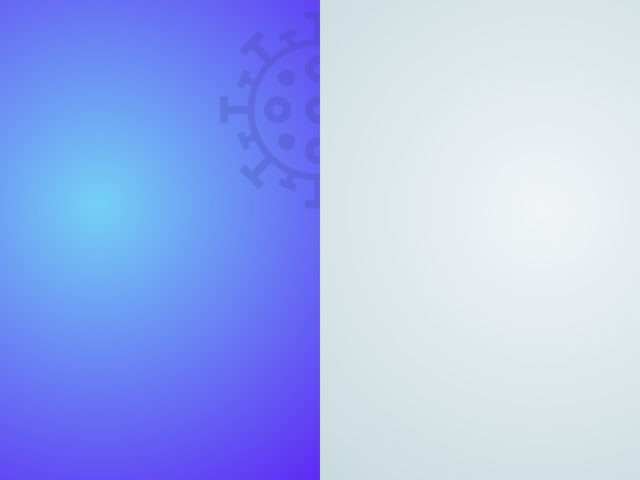
Write a Shadertoy shader that draws this background.

```glsl
float box(vec2 p, vec2 halfSize) {
    vec2 d = abs(p) - halfSize;
    return length(max(d, 0.0)) + min(max(d.x, d.y), 0.0);
}

// Rotate p into the nearest of count equal sectors, centred on the x axis
vec2 foldAngle(vec2 p, float count, out float index) {
    float sector = 6.2831853 / count;
    float angle = atan(p.y, p.x);
    index = floor(angle / sector + 0.5);
    angle -= index * sector;
    return length(p) * vec2(cos(angle), sin(angle));
}

float donut(vec2 p) {
    return abs(length(p) - 0.137) - 0.063;
}

// Spiked round emblem with a body radius of one
float emblem(vec2 p) {
    float index;
    float d = abs(length(p) - 1.0) - 0.05;

    // Alternating long and short T-shaped spikes
    vec2 q = foldAngle(p, 16.0, index);
    float isShort = mod(index, 2.0);
    float reach = mix(1.4, 1.2, isShort);
    float thickness = mix(0.06, 0.052, isShort);
    d = min(d, box(q - vec2(0.5 + 0.5 * reach, 0.0), vec2(0.5 * reach - 0.5, thickness)));
    d = min(d, box(q - vec2(reach, 0.0), vec2(thickness, mix(0.2, 0.13, isShort))));

    // Central donut, surrounded by alternating donuts and dots
    d = min(d, donut(p));
    q = foldAngle(p, 8.0, index);
    float spot = mod(index, 2.0) < 0.5
        ? donut(q - vec2(0.605, 0.0))
        : length(q - vec2(0.67, 0.0)) - 0.125;
    return min(d, spot);
}

void mainImage(out vec4 fragColor, in vec2 fragCoord) {
    // Height spans 0 to 1, with x = 0 on the dividing line
    vec2 p = vec2(fragCoord.x - 0.5 * iResolution.x, fragCoord.y) / iResolution.y;
    float pixel = 1.0 / iResolution.y;

    // Blue panel with a cyan glow
    float glow = length(p - vec2(-0.462, 0.573)) / 0.74;
    vec3 bluePanel = mix(vec3(0.455, 0.82, 0.955), vec3(0.365, 0.16, 0.955), min(glow, 1.0));

    // Translucent emblem, cut off by the divider
    float emblemDist = emblem((p - vec2(-0.003, 0.771)) / 0.1406) * 0.1406;
    float ink = 1.0 - smoothstep(-pixel, pixel, emblemDist);
    bluePanel = mix(bluePanel, vec3(0.24, 0.24, 0.62), 0.23 * ink);

    // Pale panel with a white glow
    float shine = length(p - vec2(0.462, 0.56)) / 0.73;
    vec3 palePanel = mix(vec3(0.942, 0.957, 0.968), vec3(0.785, 0.855, 0.872), min(shine, 1.0));

    float side = smoothstep(-0.7 * pixel, 0.7 * pixel, p.x);
    fragColor = vec4(mix(bluePanel, palePanel, side), 1.0);
}
```
